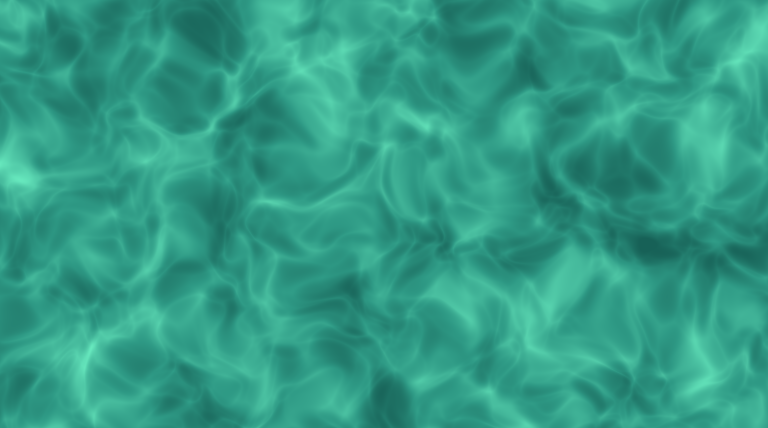
This texture is drawn by a Shadertoy shader. Its source:

```glsl
// Sea-green water caustics: a soft web of light around dark rounded pools.
// Warped cellular layers give the pools, their rims and bright knots; folded
// gradient noise adds thin arcs, and a broad shade varies the whole.

const vec3 DEEP = vec3(0.09, 0.38, 0.34);
const vec3 WATER = vec3(0.18, 0.60, 0.52);
const vec3 GLOW = vec3(0.41, 0.92, 0.75);

// Scales are in cells per canvas height
const float POOL_SCALE = 5.5;
const float POOL_AMOUNT = 0.55;
const float POOL_DEPTH = 0.35;    // random lift that varies pool sizes
const float RIM_SHARPNESS = 20.0;
const float ARC_SCALE = 5.8;
const float ARC_AMOUNT = 0.40;
const float ARC_FALLOFF = 6.0;    // higher gives thinner arcs
const float ARC_SOFTNESS = 0.03;
const float WARP_SCALE = 5.0;
const float WARP_AMOUNT = 0.09;
const float SHADE_SCALE = 2.6;
const float SHADE_AMOUNT = 1.8;
const float DARK_RANGE = 2.4;     // light below the mean that reaches DEEP
const float GLOW_RANGE = 3.5;     // light above the mean that reaches GLOW

vec3 hash3(vec2 cell) {
    vec3 q = fract(cell.xyx * vec3(0.1031, 0.1030, 0.0973));
    q += dot(q, q.yxz + 33.33);
    return fract((q.xxy + q.yzz) * q.zyx);
}

float slope(vec2 cell, vec2 toPoint) {
    float angle = 6.2832 * hash3(cell).x;
    return dot(vec2(cos(angle), sin(angle)), toPoint);
}

// Gradient noise, about 0.25 in deviation around zero
float noise(vec2 p) {
    vec2 c = floor(p);
    vec2 f = p - c;
    vec2 s = f * f * f * (f * (f * 6.0 - 15.0) + 10.0);
    vec2 e = vec2(1.0, 0.0);
    float low = mix(slope(c, f), slope(c + e, f - e), s.x);
    float high = mix(slope(c + e.yx, f - e.yx), slope(c + 1.0, f - 1.0), s.x);
    return mix(low, high, s.y);
}

// Squared distance to the nearest lifted point, normalised around zero
float pools(vec2 p) {
    vec2 cell = floor(p);
    float sum = 0.0;
    for (int y = -1; y <= 1; y++) {
        for (int x = -1; x <= 1; x++) {
            vec2 c = cell + vec2(x, y);
            vec3 h = hash3(c);
            vec2 d = c + h.xy - p;
            sum += exp(-RIM_SHARPNESS * (dot(d, d) + POOL_DEPTH * h.z));
        }
    }
    float depth = -log(sum) / RIM_SHARPNESS;
    return (depth - 0.38) / 0.20;
}

// Thin bright contours of the noise, normalised around zero
float arcs(vec2 p) {
    float d = length(vec2(noise(p), ARC_SOFTNESS)) - 0.5 * ARC_SOFTNESS;
    return (exp(-ARC_FALLOFF * d) - 0.41) / 0.27;
}

vec2 warp(vec2 p, float scale, float amount) {
    vec2 q = p * scale;
    return p + amount * vec2(noise(q + 17.3), noise(q + 61.7));
}

mat2 turn(float angle) {
    float c = cos(angle), s = sin(angle);
    return mat2(c, s, -s, c);
}

void mainImage(out vec4 fragColor, in vec2 fragCoord) {
    vec2 p = fragCoord / iResolution.y;
    vec2 q = warp(p, WARP_SCALE, WARP_AMOUNT);
    q = warp(q, 2.6 * WARP_SCALE, 0.35 * WARP_AMOUNT);

    // Broad shade, then three turned layers of pools and two of arcs
    float light = SHADE_AMOUNT * noise(p * SHADE_SCALE + 83.2);
    float fade = 1.0;
    float scale = 1.0;
    for (int i = 0; i < 3; i++) {
        vec2 r = turn(0.9 * float(i) + 0.4) * q * scale + 7.7 * float(i);
        light += fade * POOL_AMOUNT * pools(r * POOL_SCALE + 31.0);
        if (i < 2) light += fade * ARC_AMOUNT * arcs(r * ARC_SCALE + 52.0);
        scale *= 1.95;
        fade *= 0.62;
    }

    // Colour ramp on both sides of the mean
    vec3 color = mix(WATER, DEEP, clamp(-light / DARK_RANGE, 0.0, 1.0));
    color = mix(color, GLOW, clamp(light / GLOW_RANGE, 0.0, 1.1));

    fragColor = vec4(color, 1.0);
}
```
